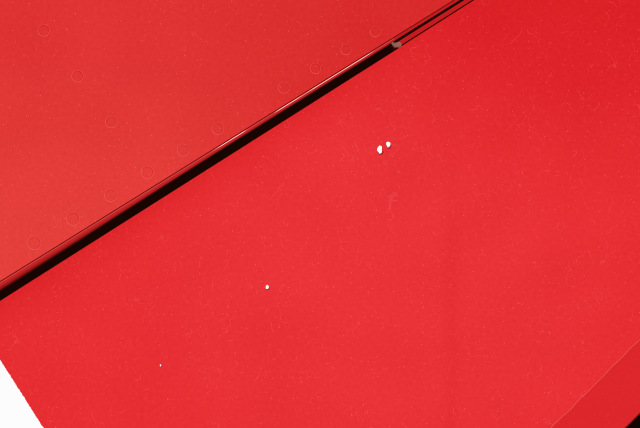
Give the GLSL for this texture, as a Shadertoy shader.

```glsl
vec2 hash2(vec2 p) {
    vec3 q = fract(vec3(p.xyx) * vec3(0.1031, 0.1030, 0.0973));
    q += dot(q, q.yzx + 33.33);
    return fract((q.xx + q.yz) * q.zy);
}

float gradDot(vec2 cell, vec2 offset, vec2 f) {
    return dot(hash2(cell + offset) * 2.0 - 1.0, f - offset);
}

float gradientNoise(vec2 p) {
    vec2 i = floor(p), f = fract(p);
    vec2 u = f * f * f * (f * (f * 6.0 - 15.0) + 10.0);
    vec2 e = vec2(0.0, 1.0);
    return mix(mix(gradDot(i, e.xx, f), gradDot(i, e.yx, f), u.x),
               mix(gradDot(i, e.xy, f), gradDot(i, e.yy, f), u.x), u.y);
}

// Coverage of the region where the signed distance d is negative
float cover(float d, float soft) {
    return 1.0 - smoothstep(-soft, soft, d);
}

float stroke(float d, float halfWidth, float soft) {
    return cover(abs(d) - halfWidth, soft);
}

// Broken hairlines along noise contours
float hairlines(vec2 p, float scale, float width) {
    vec2 q = p * scale;
    q += 0.5 * vec2(gradientNoise(q * 1.9), gradientNoise(q * 1.9 + 31.7));
    float n = gradientNoise(q);
    float slope = length(vec2(gradientNoise(q + vec2(0.02, 0.0)) - n,
                              gradientNoise(q + vec2(0.0, 0.02)) - n)) / 0.02;
    float line = cover(abs(n) / (max(slope, 0.3) * scale) - width, width);
    return line * smoothstep(0.02, 0.3, gradientNoise(p * scale * 0.8 + 71.0));
}

// One small dot in some cells of a grid
float specks(vec2 p, float scale, float density, float soft) {
    vec2 cell = floor(p * scale);
    vec2 rnd = hash2(cell + 9.0);
    vec2 center = (cell + 0.2 + 0.6 * hash2(cell + 57.0)) / scale;
    return step(rnd.x, density) * cover(length(p - center) - 0.0012 * rnd.y, soft);
}

// Raised ring, lit on its lower left side
vec3 addRivet(vec3 col, vec2 p, vec2 center, float radius, float soft) {
    vec2 q = p - center;
    float r = length(q);
    float light = 0.5 + 0.5 * dot(q / max(r, 1e-4), vec2(-0.5, -0.86));
    col = mix(col, vec3(0.94, 0.42, 0.40), stroke(r - radius, 0.0006, soft) * (0.25 + 0.5 * light));
    return mix(col, vec3(0.68, 0.09, 0.10), stroke(r - radius * 0.86, 0.0005, soft) * (0.5 - 0.35 * light));
}

// Paint chip with a ragged outline and a dark lower rim
vec3 addChip(vec3 col, vec2 p, vec2 center, float radius, float soft) {
    vec2 q = p - center;
    float ragged = 0.9 * radius * gradientNoise(p * 130.0);
    col = mix(col, vec3(0.55, 0.12, 0.13), 0.7 * cover(length(q + vec2(-0.3, 0.7) * radius) - radius + ragged, soft));
    return mix(col, vec3(0.99), cover(length(q * vec2(1.15, 0.85)) - radius + ragged, soft));
}

vec3 lowerPanel(vec2 p, float aboveSeam) {
    vec3 col = mix(vec3(0.90, 0.175, 0.195), vec3(0.915, 0.20, 0.22), exp(-3.0 * dot(p - vec2(0.85, 0.38), p - vec2(0.85, 0.38))));
    col = mix(col, vec3(0.85, 0.115, 0.14), 0.8 * smoothstep(0.45, 1.05, p.y) * smoothstep(0.75, 1.25, p.x));
    col = mix(col, vec3(0.84, 0.11, 0.13), 0.55 * exp(aboveSeam * 22.0));
    float fold = (p.x - 1.055) / 0.02;
    return col - 0.012 * exp(-fold * fold) * smoothstep(0.75, 0.4, p.y);
}

vec3 upperPanel(vec2 p) {
    vec3 col = mix(vec3(0.87, 0.20, 0.195), vec3(0.90, 0.25, 0.235), smoothstep(0.95, 0.4, p.y));
    return mix(col, vec3(0.84, 0.15, 0.155), 0.7 * smoothstep(0.35, 1.0, p.x));
}

// Gap between the panels: v runs from the lower edge (0) to the lip (1)
vec3 seamColor(float v, float x, float height, float soft) {
    float s = soft / height;
    vec3 lip = mix(vec3(0.45, 0.05, 0.05), vec3(0.78, 0.14, 0.14), smoothstep(0.5, 0.85, v));
    float darkTop = mix(0.53, 0.68, smoothstep(0.0, 0.6, x));
    vec3 gap = mix(lip, vec3(0.09, 0.02, 0.0), cover(v - darkTop, s + 0.06));
    vec3 strip = mix(vec3(0.76, 0.11, 0.12), vec3(0.14, 0.02, 0.01), stroke(v - 0.62, 0.11, s));
    strip = mix(strip, vec3(0.27, 0.02, 0.01), stroke(v - 0.06, 0.06, s));
    return mix(gap, strip, smoothstep(0.915, 0.945, x + 0.015 * v));
}

void mainImage(out vec4 fragColor, in vec2 fragCoord) {
    vec2 p = fragCoord / iResolution.y;
    float soft = max(0.0009, 0.75 / iResolution.y);

    // Panels
    float seamLow = 0.297 + 0.634 * p.x, seamHigh = 0.342 + 0.620 * p.x;
    float dLow = (p.y - seamLow) * 0.845, dHigh = (p.y - seamHigh) * 0.85;
    float upper = cover(-dHigh, soft);
    vec3 col = mix(lowerPanel(p, min(dLow, 0.0)), upperPanel(p), upper);
    col += 0.014 * gradientNoise(p * 7.0) + 0.018 * gradientNoise(p * 110.0);

    // Worn paint
    float wear = hairlines(p, 24.0, 0.0007) + 0.7 * hairlines(p + 4.3, 41.0, 0.0006);
    col = mix(col, vec3(0.95, 0.40, 0.41), wear * mix(0.28, 0.13, upper));
    float dust = specks(p, 48.0, 0.22, soft) + specks(p + 2.7, 85.0, 0.10, soft);
    col = mix(col, vec3(0.96, 0.53, 0.52), 0.45 * min(dust, 1.0));

    // Rivets: one row beside the seam, one climbing to the corner
    for (int i = 0; i < 11; i++) {
        float k = float(i);
        vec2 center = vec2(0.080, 0.432) + k * vec2(0.0918, 0.0576) - k * k * vec2(0.00121, 0.00082);
        if (i != 6) col = addRivet(col, p, center, 0.0155 - 0.0004 * k, soft);
    }
    for (int j = 0; j < 3; j++)
        col = addRivet(col, p, vec2(0.260, 0.715) + float(j) * vec2(-0.079, 0.107), 0.0135, soft);

    // Seam, lip edge and its broken glint
    float inSeam = cover(-dLow, soft) * cover(dHigh, soft);
    float height = seamHigh - seamLow;
    col = mix(col, seamColor((p.y - seamLow) / height, p.x, height, soft), inSeam);
    col = mix(col, vec3(0.30, 0.04, 0.03), 0.8 * stroke(dHigh, 0.0009, soft));
    float glint = smoothstep(-0.12, 0.2, gradientNoise(vec2(p.x * 13.0, 3.4)))
                * smoothstep(0.32, 0.44, p.x) * smoothstep(0.91, 0.84, p.x);
    col = mix(col, vec3(1.0, 0.90, 0.87), (0.2 + 0.8 * glint) * stroke(dHigh + 0.0025, 0.0009, soft) * step(p.x, 0.92));
    float bare = length((p - vec2(0.930, 0.895)) * vec2(0.7, 1.0)) - 0.008 + 0.012 * gradientNoise(p * 90.0);
    col = mix(col, vec3(0.62, 0.48, 0.42), 0.75 * cover(bare, soft) * inSeam);

    // Chips
    col = addChip(col, p, vec2(0.887, 0.650), 0.0068, soft);
    col = addChip(col, p, vec2(0.908, 0.662), 0.0058, soft);
    col = addChip(col, p, vec2(0.624, 0.330), 0.0042, soft);
    col = addChip(col, p, vec2(0.375, 0.146), 0.0022, soft);

    // Creased right corner and open corners
    float crease = (p.y - p.x + 1.288) * 0.707 + 0.006 * gradientNoise(p * 22.0);
    col = mix(col, vec3(0.84, 0.13, 0.15), 0.6 * cover(crease, 0.004));
    col = mix(col, vec3(0.95, 0.45, 0.43), 0.65 * stroke(crease, 0.0007, soft));
    col = mix(col, vec3(0.07, 0.02, 0.01), cover((p.y - p.x + 1.461) * 0.707, 0.002 + soft));
    float leftEdge = dot(p, vec2(0.843, 0.538)) - 0.086 + 0.002 * gradientNoise(p * 150.0);
    col = mix(col, vec3(0.99), cover(leftEdge, soft));

    fragColor = vec4(clamp(col, 0.0, 1.0), 1.0);
}
```
